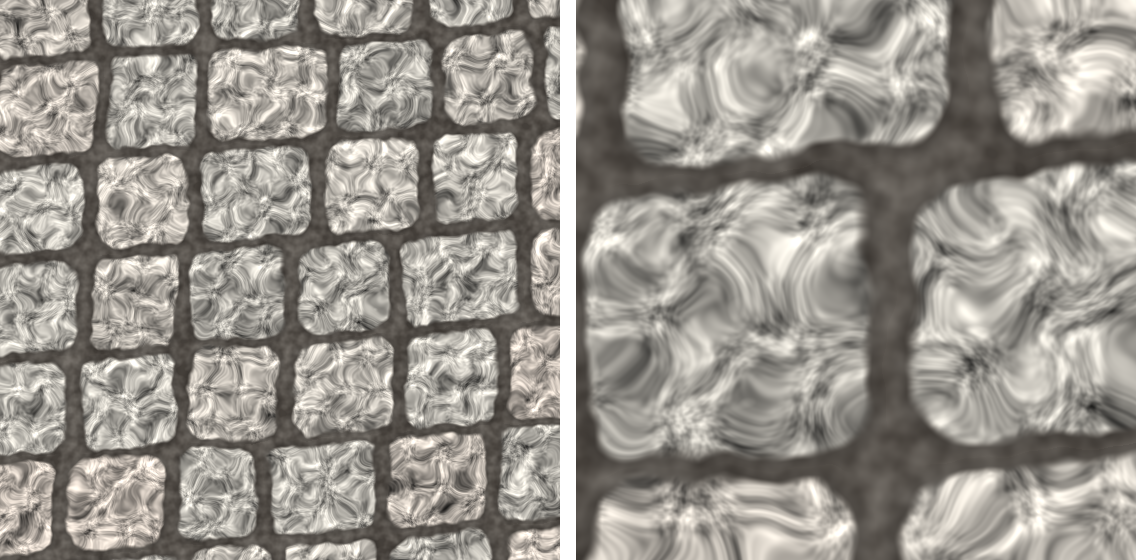
Left, the full canvas; right, a detail of the centre.
This texture is drawn by a WebGL 1 fragment shader. Its source:

```glsl
precision highp float;

uniform vec2 u_resolution;

const float ROW_HEIGHT = 0.178;
const float STONE_PITCH = 0.196;
const float ROW_SLOPE = 0.07;

const vec3 GREY_STONE = vec3(0.655, 0.643, 0.615);
const vec3 WARM_STONE = vec3(0.695, 0.660, 0.625);
const vec3 DARK_JOINT = vec3(0.255, 0.235, 0.215);
const vec3 DUSTY_JOINT = vec3(0.44, 0.42, 0.395);

float hash(vec2 p) {
  vec3 q = fract(vec3(p.xyx) * 0.1031);
  q += dot(q, q.yzx + 33.33);
  return fract((q.x + q.y) * q.z);
}

float cornerSlope(vec2 cell, vec2 offset) {
  float angle = 6.2832 * hash(cell + 57.0);
  return dot(vec2(cos(angle), sin(angle)), offset);
}

float gradientNoise(vec2 p) {
  vec2 cell = floor(p);
  vec2 f = fract(p);
  vec2 w = f * f * f * (f * (f * 6.0 - 15.0) + 10.0);
  vec2 e = vec2(1.0, 0.0);
  float low = mix(cornerSlope(cell, f), cornerSlope(cell + e.xy, f - e.xy), w.x);
  float high = mix(cornerSlope(cell + e.yx, f - e.yx), cornerSlope(cell + e.xx, f - e.xx), w.x);
  return mix(low, high, w.y);
}

vec2 noisePair(vec2 p) {
  return vec2(gradientNoise(p), gradientNoise(p + vec2(19.3, 41.7)));
}

float fbm(vec2 p) {
  float sum = 0.0;
  float amplitude = 0.55;
  for (int i = 0; i < 4; i++) {
    sum += amplitude * gradientNoise(p);
    p = mat2(1.6, 1.2, -1.2, 1.6) * p + 7.1;
    amplitude *= 0.62;
  }
  return sum;
}

float roundBox(vec2 p, vec2 halfSize, float radius) {
  vec2 q = abs(p) - halfSize + radius;
  return length(max(q, 0.0)) + min(max(q.x, q.y), 0.0) - radius;
}

float rowStart(float row) {
  return 0.14 + 0.04 * sin((row - 2.0) * 0.8);
}

float jointX(float column, float row) {
  float jitter = 0.22 * (hash(vec2(column, row) + 11.0) - 0.5);
  return rowStart(row) + STONE_PITCH * (column + jitter);
}

// Column and row of the stone around p
vec2 stoneId(vec2 p) {
  float row = floor(p.y / ROW_HEIGHT);
  float column = floor((p.x - rowStart(row)) / STONE_PITCH);
  column -= 1.0 - step(jointX(column, row), p.x);
  column += step(jointX(column + 1.0, row), p.x);
  return vec2(column, row);
}

// Signed distance to the stone edge, negative inside; yz is the local position
vec3 stoneShape(vec2 p, vec2 id) {
  float left = jointX(id.x, id.y);
  float right = jointX(id.x + 1.0, id.y);
  vec2 local = p - vec2(0.5 * (left + right), (id.y + 0.5) * ROW_HEIGHT);
  float tilt = 0.09 * (hash(id + 23.0) - 0.5);
  local += tilt * vec2(-local.y, local.x);
  vec2 gap = vec2(0.011, 0.007) + 0.005 * vec2(hash(id + 31.0), hash(id + 37.0));
  vec2 halfSize = 0.5 * vec2(right - left, ROW_HEIGHT) - gap;
  float radius = mix(0.016, 0.04, hash(id + 43.0));
  return vec3(roundBox(local, halfSize, radius), local);
}

// Rough split granite: mottling, side-lit relief, pits and pale crystals
float stoneTone(vec2 p, vec2 id) {
  vec2 q = p * 27.0 + id * 5.3;
  q += 0.9 * noisePair(q * 0.8);
  float height = fbm(q);
  float relief = height - fbm(q + vec2(-0.16, 0.2));
  float pits = smoothstep(0.18, 0.5, gradientNoise(p * 17.0 + id * 3.1));
  float crystals = smoothstep(0.38, 0.6, gradientNoise(p * 48.0));
  return 0.50 * height + 0.55 * relief - 0.15 * pits + 0.14 * crystals;
}

vec3 stoneColor(vec2 p, vec2 id, vec3 shape) {
  float warmth = smoothstep(0.45, 0.95, hash(id + 71.0));
  float tone = stoneTone(p, id) + 0.09 * (hash(id + 83.0) - 0.5);
  float depth = -shape.x;
  float facing = dot(normalize(shape.yz + 0.0001), vec2(-0.5, 0.85));
  float rim = smoothstep(0.0, 0.01, depth) * (1.0 - smoothstep(0.01, 0.03, depth));
  tone += rim * (0.03 + 0.05 * facing);
  return mix(GREY_STONE, WARM_STONE, warmth) * (1.03 + 1.5 * tone);
}

vec3 jointColor(vec2 p, float gapDepth) {
  float dust = clamp(0.42 + 1.1 * fbm(p * 20.0) + 0.5 * gradientNoise(p * 75.0), 0.0, 1.0);
  float shadow = mix(0.9, 1.05, smoothstep(0.0, 0.015, gapDepth));
  return mix(DARK_JOINT, DUSTY_JOINT, dust) * shadow;
}

void main() {
  vec2 uv = gl_FragCoord.xy / u_resolution;

  // Sloping courses with ragged, chipped edges
  vec2 p = vec2(uv.x, uv.y - ROW_SLOPE * uv.x);
  p += 0.010 * noisePair(uv * 6.0) + 0.009 * noisePair(uv * 24.0) + 0.004 * noisePair(uv * 62.0);

  vec2 id = stoneId(p);
  vec3 shape = stoneShape(p, id);
  float softness = max(0.0038, 1.0 / u_resolution.y);
  float cover = 1.0 - smoothstep(-softness, softness, shape.x);

  vec3 color = mix(jointColor(uv, shape.x), stoneColor(uv, id, shape), cover);
  gl_FragColor = vec4(clamp(color, 0.0, 1.0), 1.0);
}
```
